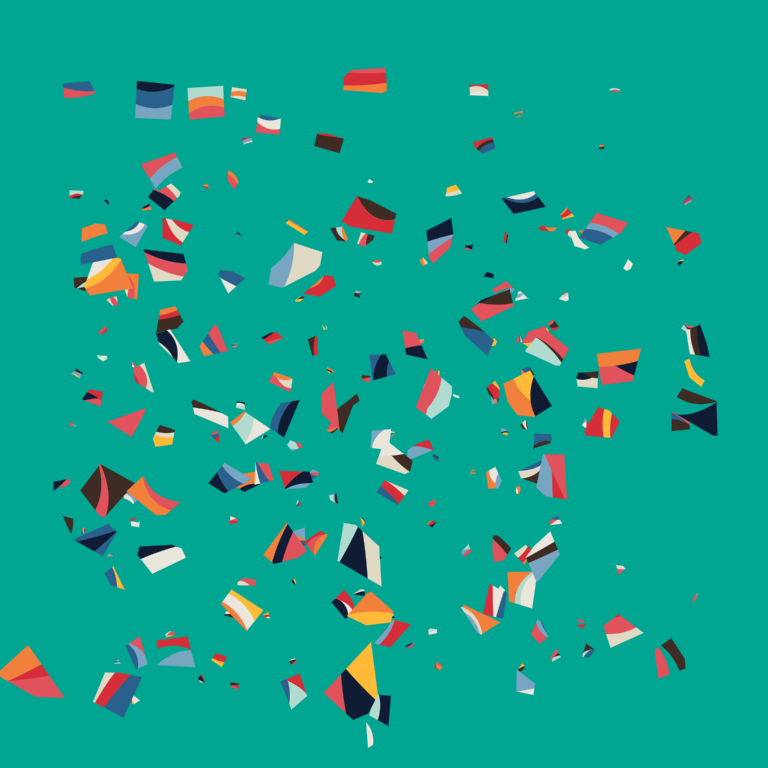
Give the GLSL for this pattern, as a Shadertoy shader.

```glsl
// Scattered paper shards on a flat teal ground. Three jittered grids hold large,
// medium and tiny shards; each is a convex polygon made of half planes and is
// sliced by slanted, slightly curved cuts into bands of flat colour.

const vec3 TEAL = vec3(0.0, 0.65, 0.57);

const vec3 PALETTE[12] = vec3[12](
    vec3(0.70, 0.86, 0.81),  // mint
    vec3(0.92, 0.90, 0.86),  // cream
    vec3(0.88, 0.85, 0.77),  // sand
    vec3(0.47, 0.65, 0.76),  // steel
    vec3(0.16, 0.38, 0.55),  // blue
    vec3(0.06, 0.11, 0.20),  // navy
    vec3(0.24, 0.17, 0.14),  // brown
    vec3(0.88, 0.32, 0.36),  // coral
    vec3(0.84, 0.18, 0.22),  // red
    vec3(0.88, 0.32, 0.36),  // coral again, for a larger share
    vec3(0.95, 0.50, 0.24),  // orange
    vec3(1.00, 0.73, 0.22)); // yellow

float hash(vec2 p) {
    return fract(sin(dot(p, vec2(127.1, 311.7))) * 43758.5453);
}

// k-th random value of a shard
float rnd(vec2 id, float k) {
    return hash(id + k * vec2(17.3, 5.9));
}

vec2 direction(float angle) {
    return vec2(cos(angle), sin(angle));
}

// Some bands stay teal, which breaks a shard into separate splinters
vec3 bandColour(vec2 id, float k) {
    if (rnd(id, k + 0.5) < 0.1) return TEAL;
    return PALETTE[int(rnd(id, k) * 11.99)];
}

// Signed distance to a skewed box with one or two corners cut off
float shardDistance(vec2 q, vec2 halfSize, vec2 id, float wild) {
    float d = -1.0;
    for (int i = 0; i < 4; i++) {
        float k = float(i);
        float skew = (rnd(id, 20.0 + k) - 0.5) * mix(0.15, 0.85, wild);
        float reach = i % 2 == 0 ? halfSize.x : halfSize.y;
        d = max(d, dot(q, direction(k * 1.5708 + skew)) - reach);
    }
    for (int i = 0; i < 2; i++) {
        float k = float(i);
        vec2 n = direction(rnd(id, 30.0 + k) * 6.2832);
        float reach = length(halfSize * n) * mix(0.35, 1.7, rnd(id, 32.0 + k));
        d = max(d, dot(q, n) - reach - (1.0 - wild) * halfSize.y * 0.4);
    }
    return d;
}

// Flat colour bands separated by two cuts of different slant
vec3 shardColour(vec2 q, float size, vec2 id, float wild, float px) {
    vec3 col = bandColour(id, 40.0);
    for (int i = 0; i < 2; i++) {
        float k = float(i);
        float slant = 1.5708 + (rnd(id, 50.0 + k) - 0.5) * mix(0.3, 1.1, wild);
        float bend = (rnd(id, 52.0) - 0.5) * 0.5 * q.x * q.x / size;
        float offset = size * (mix(-0.6, 0.1, rnd(id, 54.0 + k)) + 0.65 * k);
        float d = dot(q, direction(slant)) + bend - offset;
        col = mix(col, bandColour(id, 41.0 + k), clamp(0.5 + d / px, 0.0, 1.0));
    }
    return col;
}

// Chance of a shard: thinner at the top and right, none in the margin
float density(vec2 c) {
    vec2 inside = step(vec2(0.065, 0.07), c) * step(c, vec2(0.91, 0.92));
    float thinning = mix(1.0, 0.4, smoothstep(0.66, 0.86, c.x))
                   * mix(1.0, 0.55, smoothstep(0.68, 0.82, c.y));
    return inside.x * inside.y * thinning;
}

// Paints one grid of shards over the colour below
vec3 shardLayer(vec3 col, vec2 p, float cells, vec2 sizes, float chance, float px) {
    vec2 home = floor(p * cells);
    for (int y = -1; y <= 1; y++)
    for (int x = -1; x <= 1; x++) {
        vec2 cell = home + vec2(x, y);
        vec2 id = cell + cells * 3.7;
        vec2 centre = (cell + 0.15 + 0.7 * vec2(rnd(id, 1.0), rnd(id, 2.0))) / cells;
        if (rnd(id, 3.0) > chance * density(centre)) continue;

        // Shards lie straight near the top and tumble further down
        float wild = 1.0 - smoothstep(0.68, 0.86, centre.y);
        float angle = (rnd(id, 4.0) - 0.5) * mix(0.3, 3.0, wild);
        vec2 axis = direction(angle);
        vec2 d = p - centre;
        vec2 q = vec2(dot(d, axis), dot(d, vec2(-axis.y, axis.x)));

        float size = mix(sizes.x, sizes.y, rnd(id, 5.0));
        vec2 halfSize = size * vec2(1.0, mix(0.5, 1.0, rnd(id, 6.0)));
        float edge = shardDistance(q, halfSize, id, wild);
        vec3 paint = shardColour(q, halfSize.y, id, wild, px);
        col = mix(col, paint, clamp(0.5 - edge / px, 0.0, 1.0));
    }
    return col;
}

void mainImage(out vec4 fragColor, in vec2 fragCoord) {
    vec2 p = fragCoord / iResolution.y;
    float px = 1.3 / iResolution.y;
    vec3 col = shardLayer(TEAL, p, 24.0, vec2(0.003, 0.007), 0.35, px);
    col = shardLayer(col, p, 15.0, vec2(0.009, 0.019), 0.55, px);
    col = shardLayer(col, p, 12.0, vec2(0.019, 0.031), 0.55, px);
    fragColor = vec4(col, 1.0);
}
```
